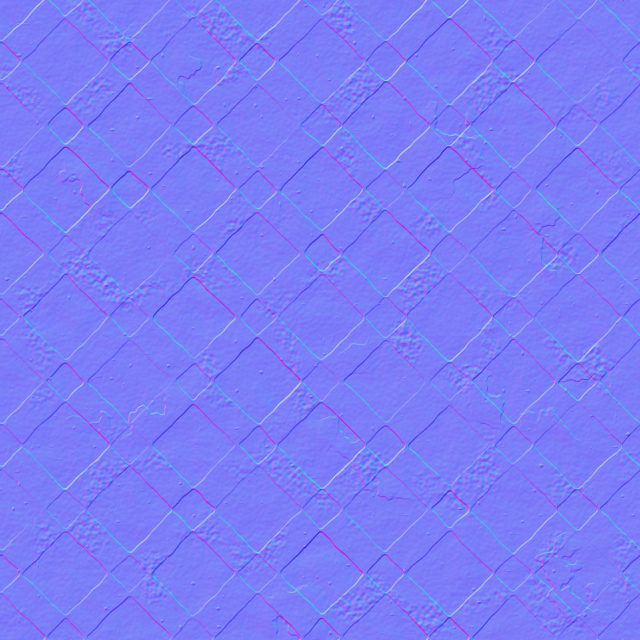
Reproduce this texture map procedurally as a Shadertoy shader.

```glsl
const float REPEATS = 5.0;               // lattice periods across and down
const vec2  PHASE = vec2(0.013, 0.020);  // lattice shift, in periods
const float LARGE_HALF = 0.338;          // half sizes of the raised tiles, in periods
const float SMALL_HALF = 0.160;
const float CORNER = 0.035;
const float BEVEL = 0.0095;
const float STEP_HEIGHT = 0.0018;        // heights are in canvas units
const float TILT = 0.0024;
const float EDGE_WOBBLE = 0.018;
const float GRAIN = 0.00020;
const float UNDULATION = 0.0006;
const float EROSION = 0.0013;
const float PIT_DEPTH = 0.0009;
const float CHIP_DEPTH = 0.0011;
const float SAMPLE_STEP = 0.0009;
const vec2  SLOPE_GAIN = vec2(0.9, 1.1);
const vec2  SLOPE_BIAS = vec2(-0.030, -0.020);
const float BLUE_LEVEL = 0.975;

vec2 hash22(vec2 p) {
    vec3 q = fract(p.xyx * vec3(0.1031, 0.1030, 0.0973));
    q += dot(q, q.yzx + 33.33);
    return fract((q.xx + q.yz) * q.zy);
}

// Gradient noise that wraps at the canvas borders
float cornerValue(vec2 cell, vec2 f, vec2 corner, float cells) {
    float angle = 6.2832 * hash22(mod(cell + corner, cells) + cells).x;
    return dot(vec2(cos(angle), sin(angle)), f - corner);
}

float gradientNoise(vec2 uv, float cells) {
    vec2 p = uv * cells, i = floor(p), f = p - i;
    vec2 w = f * f * f * (f * (f * 6.0 - 15.0) + 10.0);
    float low = mix(cornerValue(i, f, vec2(0, 0), cells),
                    cornerValue(i, f, vec2(1, 0), cells), w.x);
    float high = mix(cornerValue(i, f, vec2(0, 1), cells),
                     cornerValue(i, f, vec2(1, 1), cells), w.x);
    return mix(low, high, w.y);
}

float roundedBox(vec2 p, float halfSize) {
    vec2 q = abs(p) - halfSize + CORNER;
    return length(max(q, 0.0)) + min(max(q.x, q.y), 0.0) - CORNER;
}

// Height (x) and coverage (y) of one raised tile
vec2 raisedTile(vec2 diagonal, vec2 id, float halfSize) {
    vec2 cell = mod(0.5 * vec2(id.x + id.y, id.x - id.y) + 0.25, REPEATS);
    vec2 rnd = hash22(cell * 7.0 + 3.0);
    vec2 local = diagonal - id;
    float d = roundedBox(local, halfSize + 0.025 * (rnd.y - 0.5));
    float cover = 1.0 - smoothstep(-BEVEL, BEVEL, d);
    float level = STEP_HEIGHT * mix(0.35, 1.0, rnd.x) + TILT * dot(local, rnd - 0.5);
    return vec2(level * cover, cover);
}

float surfaceHeight(vec2 uv) {
    // Diagonal lattice with ragged edges
    vec2 p = uv * REPEATS - PHASE;
    vec2 diagonal = vec2(p.x + p.y, p.x - p.y);
    diagonal += EDGE_WOBBLE * vec2(gradientNoise(uv, 43.0), gradientNoise(uv + 0.37, 43.0));
    diagonal += EDGE_WOBBLE * vec2(gradientNoise(uv, 11.0), gradientNoise(uv + 0.61, 11.0));
    vec2 large = raisedTile(diagonal, round(diagonal), LARGE_HALF);
    vec2 small = raisedTile(diagonal, floor(diagonal) + 0.5, SMALL_HALF);

    // Wear makes some stretches of edge fainter
    float wear = gradientNoise(uv + 0.83, 13.0) + 0.5 * gradientNoise(uv + 0.29, 27.0);
    float height = max(large.x, small.x) * mix(0.65, 1.1, smoothstep(-0.35, 0.30, wear));

    // Grain and gentle waves everywhere, erosion mostly on the low strips
    float fine = gradientNoise(uv, 167.0);
    float coarse = gradientNoise(uv + 0.23, 97.0);
    float patches = gradientNoise(uv, 10.0) + 0.6 * gradientNoise(uv, 23.0);
    float erosion = smoothstep(0.0, 0.50, patches) * mix(1.0, 0.12, large.y);
    height += GRAIN * (fine + coarse) + UNDULATION * gradientNoise(uv, 31.0);
    height += EROSION * erosion * (0.6 * fine + coarse);

    // Sparse pits and broken flakes
    height -= PIT_DEPTH * smoothstep(0.42, 0.66, gradientNoise(uv + 0.47, 103.0));
    float flake = gradientNoise(uv + 0.15, 8.0) + 0.35 * gradientNoise(uv + 0.15, 31.0)
                + 0.10 * coarse;
    float flakeArea = smoothstep(0.18, 0.40, gradientNoise(uv + 0.71, 6.0));
    height -= CHIP_DEPTH * flakeArea * smoothstep(0.0, 0.05, flake);
    return height;
}

void mainImage(out vec4 fragColor, in vec2 fragCoord) {
    vec2 uv = fragCoord / iResolution.xy;
    vec2 dx = vec2(SAMPLE_STEP, 0.0), dy = dx.yx;
    vec2 slope = vec2(surfaceHeight(uv + dx) - surfaceHeight(uv - dx),
                      surfaceHeight(uv + dy) - surfaceHeight(uv - dy)) / (2.0 * SAMPLE_STEP);

    // Tangent-space normal with green pointing down
    vec2 tangent = vec2(-slope.x, slope.y) * SLOPE_GAIN + SLOPE_BIAS;
    vec3 normal = normalize(vec3(tangent, 1.0));
    fragColor = vec4((0.5 + 0.5 * normal) * vec3(1.0, 1.0, BLUE_LEVEL), 1.0);
}
```
